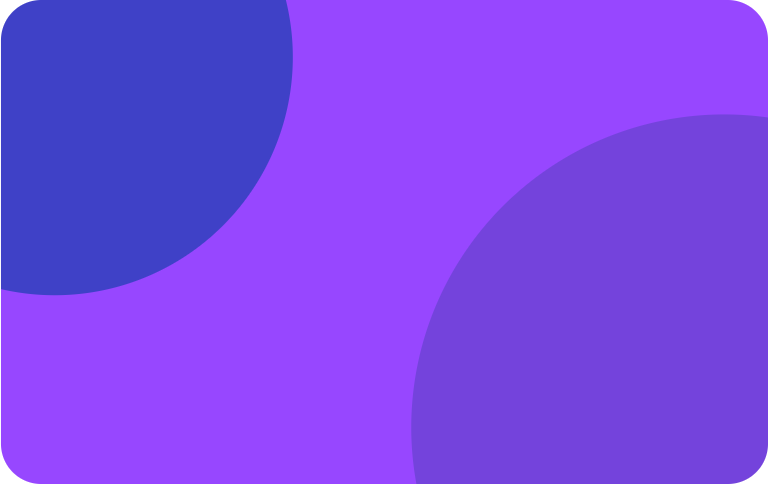
This background is drawn by a Shadertoy shader. Its source:

```glsl
float circle(vec2 p, vec2 center, float radius) {
    return length(p - center) - radius;
}

float roundedBox(vec2 p, vec2 halfSize, float radius) {
    vec2 q = abs(p) - halfSize + radius;
    return length(max(q, 0.0)) + min(max(q.x, q.y), 0.0) - radius;
}

// Coverage of a shape from its signed distance, one pixel soft
float coverage(float dist) {
    return clamp(0.5 - dist * iResolution.y, 0.0, 1.0);
}

void mainImage(out vec4 fragColor, in vec2 fragCoord) {
    // Canvas height is one unit
    vec2 p = fragCoord / iResolution.y;
    float width = iResolution.x / iResolution.y;

    vec3 paper = vec3(1.0);
    vec3 violet = vec3(0.592, 0.278, 1.0);
    vec3 indigo = vec3(0.247, 0.255, 0.78);
    vec3 plum = vec3(0.455, 0.263, 0.863);

    // Two large discs, cut off by the card
    vec3 color = violet;
    color = mix(color, indigo, coverage(circle(p, vec2(0.113, 0.882), 0.492)));
    color = mix(color, plum, coverage(circle(p, vec2(width - 0.0905, 0.117), 0.6466)));

    // Card with rounded corners and a hairline margin on the left
    vec2 halfSize = vec2(width - 0.002, 1.0) * 0.5;
    vec2 cardCenter = vec2(width + 0.002, 1.0) * 0.5;
    float card = coverage(roundedBox(p - cardCenter, halfSize, 0.083));

    fragColor = vec4(mix(paper, color, card), 1.0);
}
```
